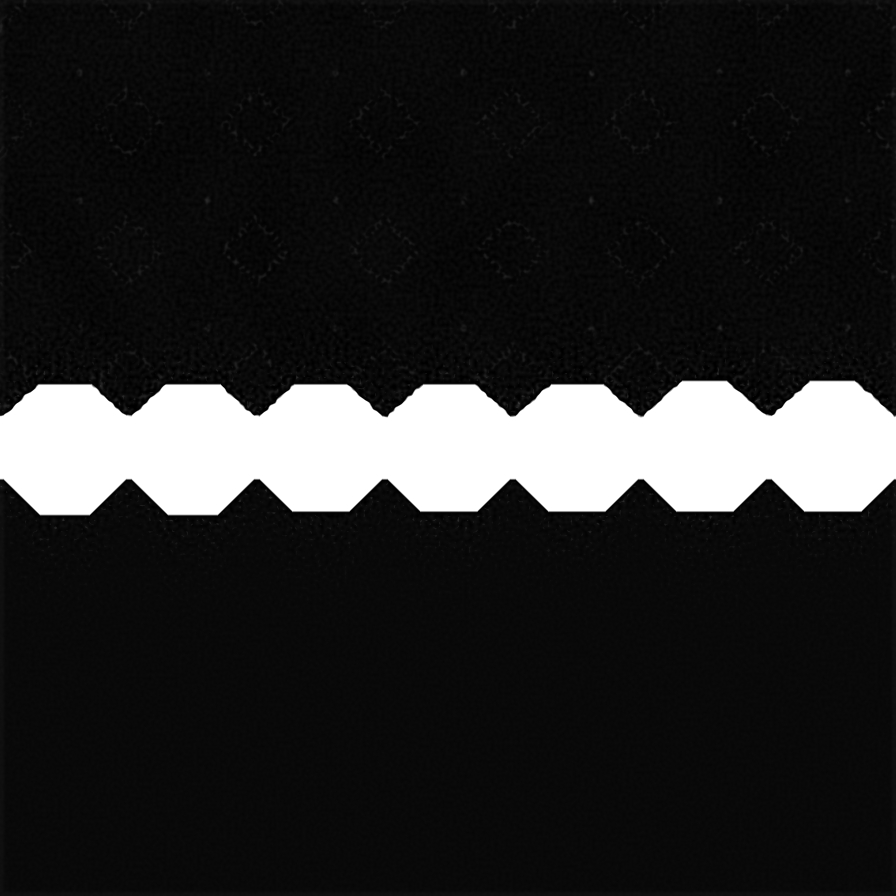
Reproduce this pattern procedurally as a WebGL 2 fragment shader.

```glsl
#version 300 es
precision highp float;

uniform vec2 u_resolution;
out vec4 fragColor;

const float COLUMNS = 7.0;
const float GRAIN_CELLS = 256.0;
const float STEP_HEIGHT = 0.0039;

float hash(vec2 p) {
    vec3 q = fract(vec3(p.xyx) * 0.1031);
    q += dot(q, q.yzx + 33.33);
    return fract((q.x + q.y) * q.z);
}

vec2 gradientAt(vec2 cell) {
    float angle = 6.2832 * hash(cell);
    return vec2(cos(angle), sin(angle));
}

float gradientNoise(vec2 p) {
    vec2 i = floor(p), f = fract(p);
    vec2 w = f * f * f * (f * (f * 6.0 - 15.0) + 10.0);
    vec2 e = vec2(0.0, 1.0);
    float a = dot(gradientAt(i), f);
    float b = dot(gradientAt(i + e.yx), f - e.yx);
    float c = dot(gradientAt(i + e.xy), f - e.xy);
    float d = dot(gradientAt(i + e.yy), f - e.yy);
    return mix(mix(a, b, w.x), mix(c, d, w.x), w.y);
}

// Signed distance to the chain of joined octagons, positive inside
float octagonChain(vec2 uv) {
    float x = uv.x - 0.001;
    float column = floor(x * COLUMNS);
    float notch = abs(fract(x * COLUMNS + 0.5) - 0.5) / COLUMNS;
    float slope = max(notch - 0.003, 0.0);
    float jag = 0.003 * gradientNoise(uv * 128.0);
    float top = 0.571 + STEP_HEIGHT * step(5.0, column);
    float bottom = 0.429 - STEP_HEIGHT * (1.0 - step(2.0, column));
    float upper = min(top, 0.536 + 0.9 * slope + jag);
    float lower = max(bottom, 0.465 - 0.98 * slope);
    return min(upper - uv.y, uv.y - lower);
}

// Faint diamond outlines and specks on a square lattice
float latticeMarks(vec2 uv, float grain) {
    vec2 diamondCell = (fract((uv - vec2(0.0, 0.863)) * COLUMNS + 0.5) - 0.5) / COLUMNS;
    float ring = abs(abs(diamondCell.x) + abs(diamondCell.y) - 0.036);
    float outline = (1.0 - smoothstep(0.002, 0.009, ring)) * max(grain, 0.0);
    vec2 speckCell = (fract((uv - vec2(0.089, 0.919)) * COLUMNS + 0.5) - 0.5) / COLUMNS;
    float speck = 1.0 - smoothstep(0.001, 0.005, length(speckCell * vec2(1.0, 0.8)));
    return 0.13 * outline + 0.10 * speck * (0.6 + grain);
}

float background(vec2 uv, float chain) {
    float grain = gradientNoise(uv * GRAIN_CELLS * 0.73 + 7.3);
    float fine = gradientNoise(uv * GRAIN_CELLS * 0.93 + 41.7);
    float cloud = gradientNoise(uv * vec2(15.0, 9.0) + 3.0);
    float above = smoothstep(0.49, 0.53, uv.y);
    float shade = 0.034 + 0.012 * fine;

    // Rougher texture in the upper field
    shade += above * (0.035 * grain + 0.012 * cloud - 0.003);
    shade += above * latticeMarks(uv, grain);

    // Sparse specks gather beside the chain
    float near = exp(-max(-chain, 0.0) * 32.0);
    shade += near * (0.07 * grain + 0.15 * smoothstep(0.28, 0.6, fine));
    shade *= smoothstep(0.0, 0.007, -chain);

    // Thin lighter rim along the canvas border
    vec2 edge = min(uv, 1.0 - uv);
    float rim = 1.0 - smoothstep(0.002, 0.007, min(edge.x, edge.y));
    return max(shade + 0.025 * rim, 0.0);
}

void main() {
    vec2 uv = gl_FragCoord.xy / u_resolution;
    float chain = octagonChain(uv);
    float blur = max(0.0014, 0.7 / u_resolution.y);
    float mask = smoothstep(-blur, blur, chain);
    float shade = mix(background(uv, chain), 1.0, mask);
    fragColor = vec4(vec3(shade), 1.0);
}
```
